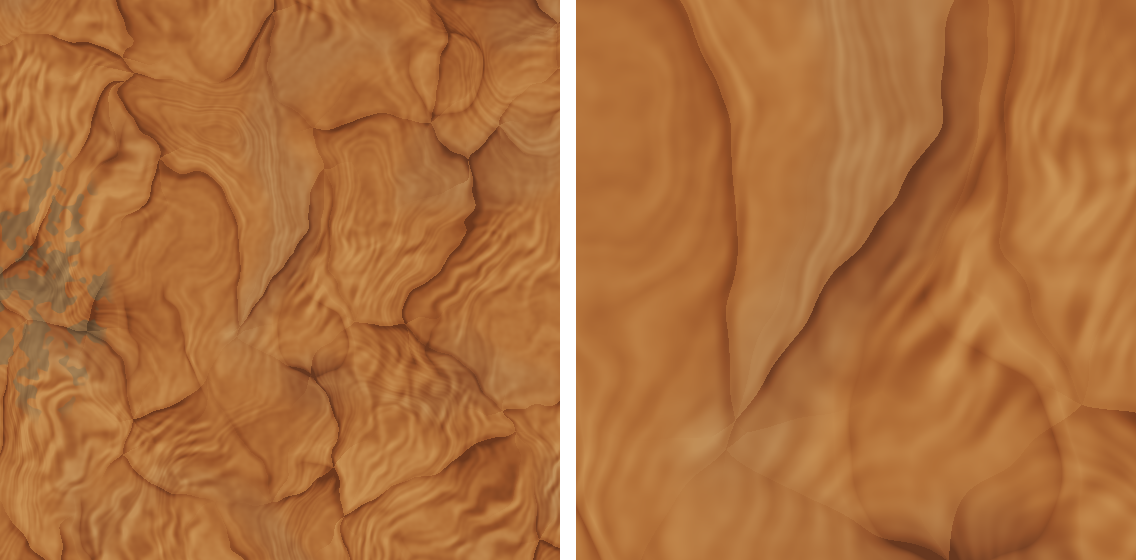
Left: the whole. Right: its middle third, enlarged.
This texture is drawn by a WebGL 1 fragment shader. Its source:

```glsl
precision highp float;
// Burl wood: folded amber grain with dark creases, wrinkles and a grey-green stain.
uniform vec2 u_resolution;

vec2 hash2(vec2 p) {
  p = vec2(dot(p, vec2(127.1, 311.7)), dot(p, vec2(269.5, 183.3)));
  return fract(sin(p) * 43758.547);
}

// Gradient noise, roughly -0.7 to 0.7
float corner(vec2 cell, vec2 offset) {
  float angle = 6.2832 * hash2(cell).x;
  return dot(vec2(cos(angle), sin(angle)), offset);
}

float noise(vec2 p) {
  vec2 i = floor(p), f = fract(p);
  vec2 u = f * f * f * (f * (f * 6.0 - 15.0) + 10.0);
  vec2 e = vec2(1.0, 0.0);
  return mix(mix(corner(i, f), corner(i + e, f - e), u.x),
             mix(corner(i + e.yx, f - e.yx), corner(i + 1.0, f - 1.0), u.x), u.y);
}

vec2 noise2(vec2 p) {
  return vec2(noise(p), noise(p + vec2(37.2, 17.9)));
}

// Distance to the nearest cell border (x) and the direction towards it (yz)
vec3 folds(vec2 p) {
  vec2 cell = floor(p), f = fract(p), nearest = vec2(0.0);
  float best = 9.0;
  for (int y = -1; y <= 1; y++)
    for (int x = -1; x <= 1; x++) {
      vec2 g = vec2(float(x), float(y));
      vec2 r = g + hash2(cell + g) - f;
      if (dot(r, r) < best) { best = dot(r, r); nearest = r; }
    }
  vec3 border = vec3(9.0, 0.0, 1.0);
  for (int y = -2; y <= 2; y++)
    for (int x = -2; x <= 2; x++) {
      vec2 g = vec2(float(x), float(y));
      vec2 r = g + hash2(cell + g) - f;
      vec2 across = r - nearest;
      if (dot(across, across) > 0.0001) {
        vec2 dir = normalize(across);
        float d = dot(0.5 * (r + nearest), dir);
        if (d < border.x) border = vec3(d, dir);
      }
    }
  return border;
}

vec3 woodColor(float tone) {
  vec3 deep = vec3(0.43, 0.22, 0.11), rust = vec3(0.60, 0.325, 0.155);
  vec3 honey = vec3(0.70, 0.44, 0.22), gold = vec3(0.78, 0.56, 0.32);
  vec3 c = mix(deep, rust, clamp(tone * 3.0, 0.0, 1.0));
  c = mix(c, honey, clamp(tone * 3.0 - 1.0, 0.0, 1.0));
  return mix(c, gold, clamp(tone * 3.0 - 2.0, 0.0, 1.0));
}

void main() {
  vec2 uv = gl_FragCoord.xy / u_resolution.y;

  // Bend the plane so that folds and grain swirl together
  vec2 p = uv + 0.13 * noise2(uv * 3.5 + 4.0);
  p += 0.035 * noise2(uv * 9.0) + 0.010 * noise2(uv * 26.0);

  vec3 fold = folds(p * vec2(4.4, 3.2) + vec2(7.0, 3.0));
  float d = fold.x;
  float facing = dot(fold.yz, vec2(-0.5, 0.866));
  float presence = smoothstep(-0.35, 0.1, noise(uv * 4.5 + 21.0));

  // Broad light and fine streaks along the contours of a swirling field
  float swirl = noise(p * vec2(4.2, 2.8) + 11.0) + 0.35 * d;
  float tone = 0.69 + 0.26 * noise(p * 5.5 + 30.0);
  tone += 0.20 * noise(vec2(swirl * 10.0, p.y * 4.0));
  tone += 0.20 * noise(vec2(swirl * 30.0, p.y * 7.0 + 9.0));
  tone += 0.10 * noise(p * vec2(46.0, 24.0)) + 0.06 * noise(uv * 85.0);

  // Short slanting wrinkles in patches, lit from one side
  vec2 s = (p + 0.022 * noise2(uv * 17.0 + 5.0)) * mat2(50.0, -19.0, 9.0, 20.0);
  float wrinkle = noise(s) - noise(s + vec2(0.45, -0.25));
  float patches = smoothstep(-0.08, 0.16, noise(uv * 3.2 + 52.0));
  tone += wrinkle * (0.08 + 0.42 * patches * smoothstep(0.03, 0.16, d));

  // Folds: shaded beneath their upper left rim, bright on the far one
  tone -= 0.42 * presence * exp(-d * 9.0) * smoothstep(-0.3, 0.8, facing);
  tone += 0.14 * presence * exp(-d * 9.0) * smoothstep(0.0, 0.9, -facing);
  float crease = presence * (1.0 - smoothstep(0.006, 0.046, d));
  tone -= 0.28 * crease;

  // Loose secondary creases that fade in and out
  float vein = noise(p * vec2(5.0, 3.2) + 71.0);
  float veinMask = smoothstep(-0.05, 0.22, noise(uv * 4.0 + 83.0));
  tone -= veinMask * (0.30 * exp(-abs(vein) * 42.0)
                    + 0.20 * exp(-abs(vein) * 11.0) * smoothstep(-0.02, 0.02, vein));
  tone += 0.14 * veinMask * exp(-abs(vein + 0.07) * 40.0);

  vec3 color = woodColor(tone);
  float dullness = smoothstep(0.05, 0.4, noise(p * 5.0 + 95.0));
  color = mix(color, color * vec3(0.95, 0.99, 1.1), dullness);

  // Blotchy stain by the left side, thickest along creases
  float reach = 1.0 - length((uv - vec2(0.08, 0.50)) / vec2(0.13, 0.27));
  float blotch = noise(p * vec2(20.0, 13.0) + 3.0) + 0.6 * noise(uv * 55.0);
  float stain = smoothstep(0.14, 0.26, blotch + 0.3 * reach + 0.1 * crease)
              * smoothstep(0.0, 0.2, reach);
  color = mix(color, vec3(0.54, 0.43, 0.29) * (0.68 + 0.45 * tone), 0.75 * stain);

  gl_FragColor = vec4(color, 1.0);
}
```
